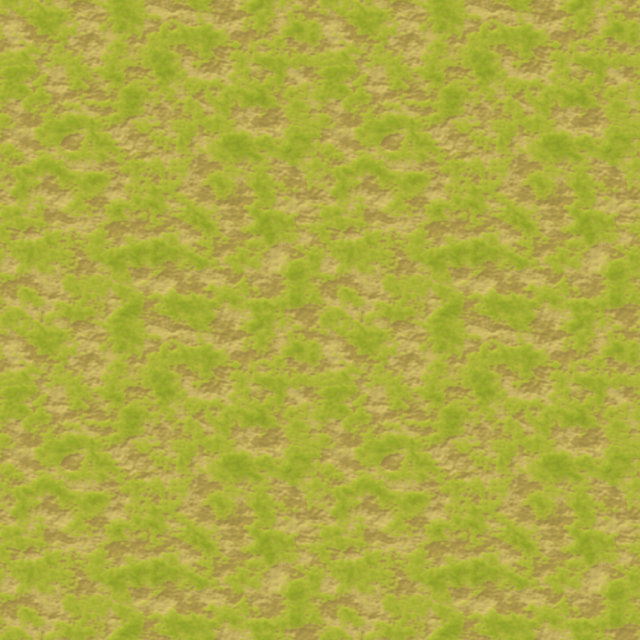
A WebGL 1 fragment shader for this texture:

```glsl
precision highp float;
uniform vec2 u_resolution;

#define TILE_REPEATS 2.0
#define CLUMP_CELLS vec2(9.0, 12.0)
#define SOIL_CELLS vec2(10.0, 15.0)
#define GRAIN_CELLS vec2(64.0, 72.0)
#define ROUGHNESS 0.65
#define GRASS_EDGE vec2(-0.22, 0.10)
#define LIGHT_OFFSET vec2(-0.004, 0.007)
#define RELIEF 0.22

const vec3 PALE_SAND = vec3(0.78, 0.71, 0.39);
const vec3 TAN_SOIL = vec3(0.67, 0.59, 0.29);
const vec3 LIGHT_GRASS = vec3(0.69, 0.71, 0.23);
const vec3 DEEP_GRASS = vec3(0.57, 0.63, 0.16);

float hash(vec2 p) {
  return fract(sin(dot(p, vec2(127.1, 311.7))) * 43758.5453);
}

// Dot product of a random unit gradient on the wrapped lattice
float slope(vec2 cell, vec2 offset, vec2 period, float seed) {
  vec2 wrapped = floor(mod(cell + 0.5, period));
  float angle = 6.2832 * hash(wrapped + seed);
  return dot(vec2(cos(angle), sin(angle)), offset);
}

// Gradient noise that repeats after a whole number of cells
float noise(vec2 uv, vec2 period, float seed) {
  vec2 p = uv * period;
  vec2 cell = floor(p);
  vec2 f = p - cell;
  vec2 s = f * f * f * (f * (f * 6.0 - 15.0) + 10.0);
  vec2 x = vec2(1.0, 0.0);
  vec2 y = vec2(0.0, 1.0);
  float low = mix(slope(cell, f, period, seed),
                  slope(cell + x, f - x, period, seed), s.x);
  float high = mix(slope(cell + y, f - y, period, seed),
                   slope(cell + 1.0, f - 1.0, period, seed), s.x);
  return mix(low, high, s.y);
}

float layeredNoise(vec2 uv, vec2 cells, float seed) {
  float sum = 0.0;
  float amplitude = 1.0;
  for (int i = 0; i < 4; i++) {
    sum += amplitude * noise(uv, cells, seed + float(i) * 17.3);
    cells *= 2.0;
    amplitude *= ROUGHNESS;
  }
  return sum;
}

void main() {
  vec2 uv = gl_FragCoord.xy / u_resolution * TILE_REPEATS;

  // Height of the growth and the light falling on its slopes
  float height = layeredNoise(uv, CLUMP_CELLS, 3.1);
  float towardLight = layeredNoise(uv + LIGHT_OFFSET, CLUMP_CELLS, 3.1);
  float relief = clamp(height - towardLight, -0.5, 0.4);
  float grain = noise(uv, GRAIN_CELLS, 91.7);

  // Bare ground: tan hollows and pale, lit ridges
  float soil = layeredNoise(uv, SOIL_CELLS, 151.9);
  vec3 ground = mix(TAN_SOIL, PALE_SAND,
                    smoothstep(-0.35, 0.4, soil + 0.6 * relief));

  // Grass: deeper green where it grows thick
  float depth = smoothstep(0.0, 0.75, height + 0.5 * grain);
  vec3 grass = mix(LIGHT_GRASS, DEEP_GRASS, depth);

  float cover = smoothstep(GRASS_EDGE.x, GRASS_EDGE.y, height + 0.15 * grain);
  vec3 color = mix(ground, grass, cover);
  color *= 1.0 + RELIEF * relief + 0.06 * grain * cover;

  gl_FragColor = vec4(color, 1.0);
}
```
